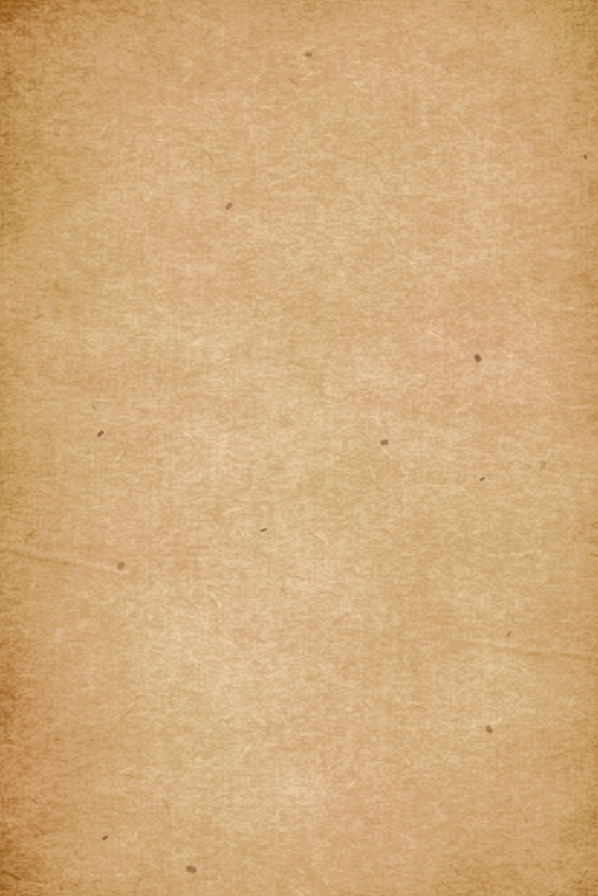
A Shadertoy shader for this texture:

```glsl
// Draws a sheet of aged tan parchment with browned edges, mottling, fibres, specks and creases.

const vec3 BURNT = vec3(0.65, 0.445, 0.195);
const vec3 OCHRE = vec3(0.74, 0.55, 0.325);
const vec3 TAN   = vec3(0.795, 0.625, 0.41);
const vec3 SAND  = vec3(0.825, 0.675, 0.49);
const vec3 CREAM = vec3(0.87, 0.745, 0.575);

float hash(vec2 p) {
    vec3 q = fract(vec3(p.xyx) * 0.1031);
    q += dot(q, q.yzx + 33.33);
    return fract((q.x + q.y) * q.z);
}

float noise(vec2 p) {
    vec2 cell = floor(p), f = fract(p);
    f = f * f * (3.0 - 2.0 * f);
    float low = mix(hash(cell), hash(cell + vec2(1, 0)), f.x);
    float high = mix(hash(cell + vec2(0, 1)), hash(cell + vec2(1, 1)), f.x);
    return mix(low, high, f.y);
}

// Layered noise, centred on zero.
float fbm(vec2 p) {
    float sum = 0.0, gain = 0.5;
    for (int i = 0; i < 5; i++) {
        sum += gain * (noise(p) - 0.5);
        p = mat2(1.6, 1.2, -1.2, 1.6) * p + 17.3;
        gain *= 0.55;
    }
    return sum;
}

float segment(vec2 p, vec2 halfSpan) {
    float along = clamp(dot(p, halfSpan) / dot(halfSpan, halfSpan), -1.0, 1.0);
    return length(p - halfSpan * along);
}

// Scattered short strokes; a tiny reach turns them into specks.
float strokes(vec2 p, float density, float share, float reach, float width, float seed) {
    vec2 g = p * density, cell = floor(g);
    float ink = 0.0;
    for (int y = -1; y <= 1; y++)
    for (int x = -1; x <= 1; x++) {
        vec2 id = cell + vec2(x, y), key = id + seed;
        float present = step(hash(key + 3.7), share);
        vec2 centre = id + vec2(hash(key + 11.1), hash(key + 23.9));
        float angle = (hash(key + 41.3) - 0.5) * 2.4;
        vec2 span = reach * (0.4 + hash(key + 57.2)) * vec2(cos(angle), sin(angle));
        vec2 offset = g - centre;
        offset.y += 0.25 * dot(offset, offset);
        float size = width * (0.5 + hash(key + 71.6));
        float mark = 1.0 - smoothstep(size * 0.4, size * 1.4, segment(offset, span));
        ink = max(ink, present * mark * (0.4 + 0.6 * hash(key + 83.5)));
    }
    return ink;
}

// A wavering fold: a lit ridge with a shadow just below it.
float crease(vec2 p, vec2 start, vec2 end, float width) {
    vec2 mid = 0.5 * (start + end);
    p.y += 0.006 * (noise(p * 22.0) - 0.5);
    vec2 halfSpan = 0.5 * (end - start);
    float ridge = exp(-pow(segment(p - mid, halfSpan) / width, 2.0));
    vec2 below = p - mid + vec2(0.0, 1.8 * width);
    float shade = exp(-pow(segment(below, halfSpan) / width, 2.0));
    return (ridge - 0.8 * shade) * (0.5 + 0.5 * noise(p * 40.0));
}

// Browning that fades inward from one edge.
float edgeBurn(float dist, float depth) {
    return exp(-max(dist, 0.0) / depth);
}

vec3 paperColor(float tone) {
    float t = clamp(tone, -0.15, 1.2) * 4.0;
    vec3 dark = mix(BURNT, OCHRE, min(t, 1.0));
    vec3 c = mix(dark, TAN, clamp(t - 1.0, 0.0, 1.0));
    c = mix(c, SAND, clamp(t - 2.0, 0.0, 1.0));
    return mix(c, CREAM, max(t - 3.0, 0.0));
}

void mainImage(out vec4 fragColor, in vec2 fragCoord) {
    vec2 p = fragCoord / iResolution.y;
    vec2 uv = fragCoord / iResolution.xy;
    float aspect = iResolution.x / iResolution.y;

    // Broad light and uneven browned borders
    vec2 fromGlow = uv - vec2(0.61, 0.51);
    float tone = 0.91 - 0.48 * dot(fromGlow, fromGlow);
    float ragged = 0.035 * fbm(p * 9.0);
    tone -= 0.42 * edgeBurn(p.x + ragged, 0.065);
    tone -= 0.32 * edgeBurn(aspect - p.x + ragged, 0.05);
    tone -= 0.25 * edgeBurn(1.0 - p.y + ragged, 0.065);
    tone -= 0.22 * edgeBurn(p.y + ragged, 0.055);

    // Stains and cloudy mottling
    float stain = fbm(p * vec2(4.0, 5.5) + 4.0);
    tone += 0.42 * stain + 0.30 * fbm(p * vec2(15.0, 24.0) + 31.0);

    // Paper tooth: fine grain, lying fibres and a faint upright weave
    tone += 0.32 * (noise(p * vec2(310.0, 430.0)) - 0.5);
    tone += 0.22 * (noise(p * vec2(95.0, 260.0) + 9.0) - 0.5);
    tone += 0.10 * (noise(p * vec2(330.0, 28.0) + 53.0) - 0.5);
    tone -= 0.20 * strokes(p, 42.0, 0.40, 0.30, 0.055, 5.0);
    tone += 0.20 * strokes(p, 36.0, 0.35, 0.28, 0.050, 91.0);

    // Folds near the sides
    tone += 0.20 * crease(p, vec2(-0.02, 0.397), vec2(0.14, 0.364), 0.0035);
    tone += 0.20 * crease(p, vec2(0.52, 0.287), vec2(0.69, 0.267), 0.0030);
    tone += 0.14 * crease(p, vec2(0.59, 0.664), vec2(0.69, 0.648), 0.0030);

    // Slight pink and olive drift, then sparse dark specks
    vec3 color = paperColor(tone);
    color += vec3(0.012, -0.006, 0.010) * 3.0 * fbm(p * 5.0 + 67.0);
    float specks = strokes(p, 13.0, 0.16, 0.025, 0.035, 140.0);
    color *= 1.0 - vec3(0.34, 0.40, 0.46) * specks;
    fragColor = vec4(clamp(color, 0.0, 1.0), 1.0);
}
```
